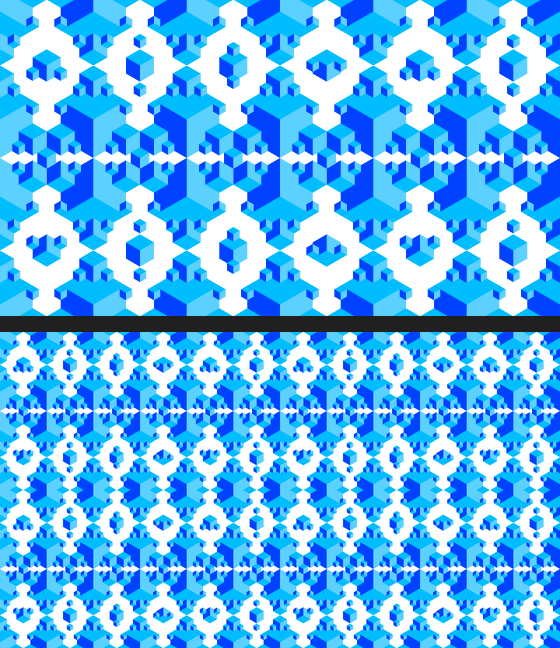
Top: one tile. Bottom: repeated 2 by 2.
Give the GLSL for this pattern, as a Shadertoy shader.

```glsl
// Draws mirrored bands of isometric cubes and blocks around white hexagonal windows.

const vec3 TOP = vec3(0.0, 0.74, 1.0);
const vec3 LIGHT = vec3(0.36, 0.82, 1.0);
const vec3 DARK = vec3(0.0, 0.26, 1.0);
const vec3 PAPER = vec3(1.0);

const float COLUMNS = 6.0;
const float HEIGHT = 3.375;     // canvas height in column widths
const float BAND = 0.988;       // distance between mirror lines
const float HALF_WIDTH = 0.15;  // half width of a medium cube
const float MEDIUM = 0.1732;    // cube edge lengths
const float CENTRAL = 0.115;
const float SMALL = 0.078;
const vec2 SLOPE = vec2(0.5, 0.8660254);  // normal of a 30 degree edge

float cover(float d, float px) {
    return smoothstep(0.6 * px, -0.6 * px, d);
}

// Three shaded faces meeting at the origin
vec3 faces(vec2 p, float px) {
    vec3 side = mix(DARK, LIGHT, cover(-p.x, px));
    return mix(side, TOP, cover(SLOPE.x * abs(p.x) - SLOPE.y * p.y, px));
}

vec3 cube(vec3 col, vec2 p, float edge, float px) {
    vec2 a = abs(p);
    float d = max(a.x, dot(a, SLOPE)) - edge * SLOPE.y;
    return mix(col, faces(p, px), cover(d, px));
}

// Tall block with a rhombic top, pointed at the mirror line
vec3 block(vec3 col, vec2 p, float px) {
    const float front = 0.411;
    const float back = 0.815;
    float x = abs(p.x);
    float upper = dot(vec2(x, p.y - back), SLOPE);
    float lower = dot(vec2(x, -p.y), SLOPE);
    float d = max(x - 0.35, max(upper, lower));
    return mix(col, faces(p - vec2(0.0, front), px), cover(d, px));
}

// Offset of a small cube from the medium cube inside a window
vec2 satellite(float kind, float side) {
    if (kind < 0.5) return vec2(side * HALF_WIDTH, -0.5 * MEDIUM);
    if (kind < 1.5) return vec2(0.0, side * 1.5 * MEDIUM);
    if (kind < 2.5) return vec2(0.0, side * MEDIUM);
    return vec2(side * HALF_WIDTH, 0.5 * MEDIUM - SMALL);
}

vec3 windowCubes(vec3 col, vec2 p, float kind, float px) {
    col = cube(col, p, MEDIUM, px);
    for (float side = -1.0; side < 2.0; side += 2.0)
        col = cube(col, p - satellite(kind, side), SMALL, px);
    return col;
}

void mainImage(out vec4 fragColor, in vec2 fragCoord) {
    vec2 p = fragCoord / iResolution.xy * vec2(COLUMNS, HEIGHT);
    float px = COLUMNS / iResolution.x;
    float y = p.y - 0.5 * HEIGHT;

    // Mirrored height, with x measured from column borders and centres
    float v = BAND - abs(abs(y) - BAND);
    vec2 border = vec2(p.x - floor(p.x + 0.5), v);
    vec2 centre = vec2(fract(p.x) - 0.5, v);

    // Blocks and the cubes behind them
    vec3 col = block(PAPER, border, px);
    col = cube(col, border - vec2(0.0, 0.815), MEDIUM, px);

    // Paired cubes along the mirror line
    for (float side = -1.0; side < 2.0; side += 2.0)
        col = cube(col, centre - vec2(side * HALF_WIDTH, 0.198), MEDIUM, px);

    // Small cubes at the corners
    for (float side = -1.0; side < 2.0; side += 2.0) {
        col = cube(col, border - vec2(side * HALF_WIDTH, 0.728), SMALL, px);
        col = cube(col, border - vec2(side * 0.35, 0.535), SMALL, px);
        col = cube(col, centre - vec2(side * 2.0 * HALF_WIDTH, 0.111), SMALL, px);
    }
    col = cube(col, vec2(centre.x, y), CENTRAL, px);

    // Window motifs cycle by column; the first and last kinds flip below
    float kind = mod(floor(p.x), 4.0);
    bool upright = kind > 0.5 && kind < 2.5;
    float w = upright ? y - sign(y) * BAND : abs(y) - BAND;
    col = windowCubes(col, vec2(centre.x, w), kind, px);

    fragColor = vec4(col, 1.0);
}
```
